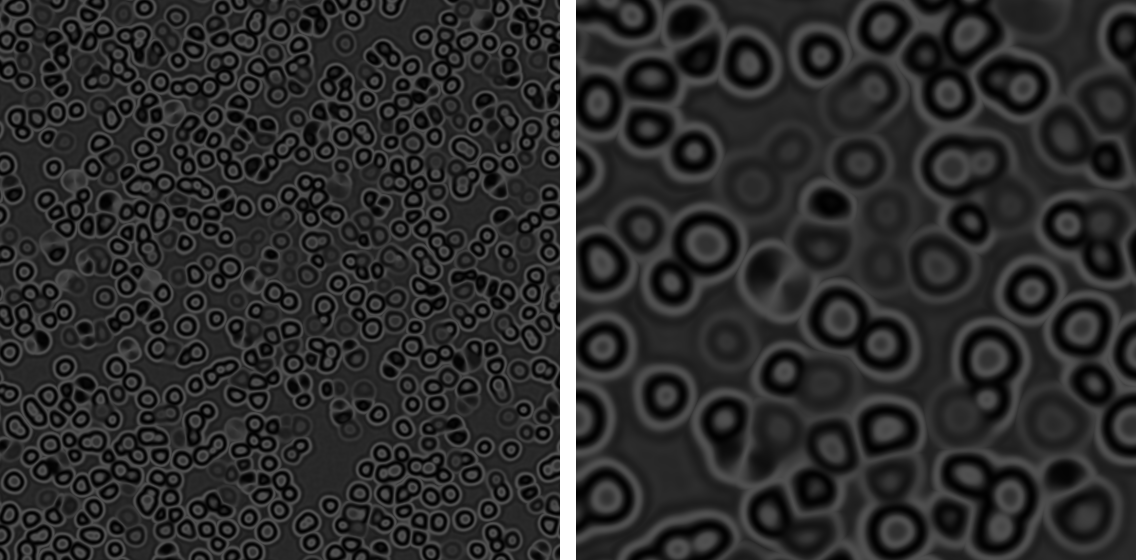
Left: the whole. Right: its middle third, enlarged.
Write a WebGL 1 fragment shader that draws this pattern.

```glsl
precision highp float;
// Scattered cell-like spots on dark grey, each traced by a dark outline between
// two pale rings. Jittered discs form two groups: discs of one group melt
// together, the two groups stay apart; a damped cosine of distance draws rings.

uniform vec2 u_resolution;

#define GRID 30.0          // spot sites across the canvas
#define DENSITY 0.80       // mean share of occupied sites
#define CLUMPING 0.75      // how strongly occupancy drifts over the canvas
#define RADIUS_MIN 0.0095
#define RADIUS_MAX 0.0155
#define RING_STEP 0.0069   // distance from dark outline to pale ring
#define MELT 0.0024        // softness of the union inside a group
#define SEAM 0.0058        // half width of the gap between groups
#define WARP 0.0040        // irregularity of the outlines
#define GRAIN 0.012        // faint mottling of the ground
#define GROUND 0.155
#define CONTRAST 0.145

vec3 hash3(vec2 p) {
  vec3 q = fract(vec3(p.xyx) * vec3(0.1031, 0.1030, 0.0973));
  q += dot(q, q.yxz + 33.33);
  return fract((q.xxy + q.yzz) * q.zyx);
}

float cornerSlope(vec2 corner, vec2 offset) {
  float angle = 6.2832 * hash3(corner + 71.0).x;
  return dot(vec2(cos(angle), sin(angle)), offset);
}

float gradientNoise(vec2 p) {
  vec2 i = floor(p), f = p - i;
  vec2 u = f * f * f * (f * (f * 6.0 - 15.0) + 10.0);
  vec2 e = vec2(1.0, 0.0);
  return mix(mix(cornerSlope(i, f), cornerSlope(i + e, f - e), u.x),
             mix(cornerSlope(i + e.yx, f - e.yx),
                 cornerSlope(i + e.xx, f - e.xx), u.x), u.y);
}

float smoothMax(float a, float b, float k) {
  float h = max(k - abs(a - b), 0.0) / k;
  return max(a, b) + 0.25 * h * h * k;
}

// x: signed distance to the nearest outline, y: local strength of the rings
vec2 spotField(vec2 p) {
  vec2 site = floor(p * GRID);
  vec2 groupSum = vec2(1e-9);
  float strengthSum = 0.0;
  for (int y = -1; y <= 1; y++) {
    for (int x = -1; x <= 1; x++) {
      vec2 cell = site + vec2(float(x), float(y));
      vec3 place = hash3(cell + 13.0);
      vec3 kind = hash3(cell + 157.0);
      float occupancy = DENSITY + CLUMPING * gradientNoise(cell * 0.19 + 5.3);
      if (place.z < occupancy) {
        vec2 offset = p - (cell + place.xy) / GRID;
        float radius = mix(RADIUS_MIN, RADIUS_MAX, kind.x);
        float d = sqrt(dot(offset, offset) + 6e-6) - radius;
        float weight = exp(-d / MELT);
        float strength = mix(0.2, 1.0, smoothstep(0.0, 0.38, kind.z));
        groupSum += weight * (kind.y < 0.5 ? vec2(1.0, 0.0) : vec2(0.0, 1.0));
        strengthSum += weight * strength;
      }
    }
  }
  vec2 d = -MELT * log(groupSum);
  float gap = SEAM - 0.5 * abs(d.x - d.y);
  float outline = smoothMax(min(d.x, d.y), gap, 0.003);
  return vec2(outline, strengthSum / (groupSum.x + groupSum.y));
}

// Dark at the outline, pale on both sides, fading to zero outwards
float ringProfile(float d) {
  float x = smoothMax(d / RING_STEP, -1.4, 0.3);
  float wave = -cos(3.14159 * x) * exp(-0.35 * x * x);
  return wave > 0.0 ? 1.5 * wave : wave;
}

void main() {
  vec2 p = gl_FragCoord.xy / u_resolution.y;
  vec2 warp = vec2(gradientNoise(p * 27.0), gradientNoise(p * 27.0 + 40.7));
  vec2 spot = spotField(p + WARP * warp);
  float mottle = gradientNoise(p * 75.0 + 9.1) + gradientNoise(p * 130.0);
  float grey = GROUND + CONTRAST * spot.y * ringProfile(spot.x) + GRAIN * mottle;
  gl_FragColor = vec4(vec3(clamp(grey, 0.0, 1.0)), 1.0);
}
```
